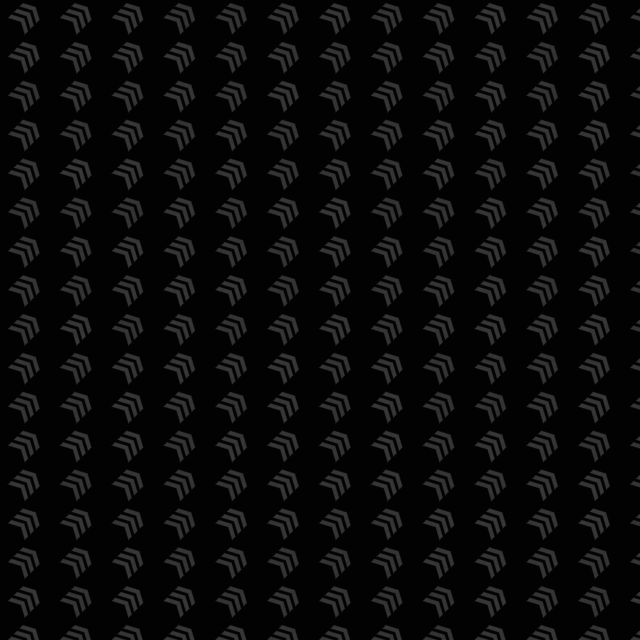
Give the GLSL for this pattern, as a WebGL 1 fragment shader.

```glsl
precision highp float;

// Dark field with a grid of small grey triple chevrons pointing up and right.

uniform vec2 u_resolution;

const vec2 GRID_PITCH = vec2(0.0810, 0.06074);
const vec2 FIRST_CENTER = vec2(0.0375, 0.9708);
const vec3 BACKGROUND = vec3(0.007);
const vec3 CHEVRON_GREY = vec3(0.208);
const float EDGE_SOFTNESS = 0.0014;

float hash(vec2 p) {
    vec3 q = fract(vec3(p.xyx) * 0.1031);
    q += dot(q, q.yzx + 33.33);
    return fract((q.x + q.y) * q.z);
}

float valueNoise(vec2 p) {
    vec2 cell = floor(p);
    vec2 f = fract(p);
    f = f * f * (3.0 - 2.0 * f);
    float low = mix(hash(cell), hash(cell + vec2(1.0, 0.0)), f.x);
    float high = mix(hash(cell + vec2(0.0, 1.0)), hash(cell + vec2(1.0)), f.x);
    return mix(low, high, f.y);
}

// Distance to three nested chevrons whose ends are cut along their axis.
float tripleChevron(vec2 p, float spacing, float halfThickness, float halfSpan, float slope) {
    float along = (p.x + p.y) * 0.70711;
    float across = abs(p.x - p.y) * 0.70711;
    float bend = along + across * slope;
    float stripe = clamp(floor(bend / spacing + 0.5), -1.0, 1.0);
    float band = abs(bend - stripe * spacing) - halfThickness;
    return max(band * inversesqrt(1.0 + slope * slope), across - halfSpan);
}

void main() {
    vec2 uv = gl_FragCoord.xy / u_resolution;
    float pixel = 1.0 / min(u_resolution.x, u_resolution.y);

    // Repeat around each icon center
    vec2 grid = (uv - FIRST_CENTER) / GRID_PITCH + 0.5;
    vec2 id = floor(grid);
    vec2 local = (fract(grid) - 0.5) * GRID_PITCH;

    // The middle chevron has its apex ahead of the icon center
    float dist = tripleChevron(local - vec2(0.0067), 0.01267, 0.00365, 0.0184, 0.533);
    float soft = max(EDGE_SOFTNESS, 0.7 * pixel);
    float ink = 1.0 - smoothstep(-soft, soft, dist);

    // Slight unevenness between icons and within the strokes
    float tone = 0.97 + 0.06 * hash(id + 40.0);
    tone *= 0.95 + 0.10 * valueNoise(uv * 300.0);

    gl_FragColor = vec4(mix(BACKGROUND, CHEVRON_GREY * tone, ink), 1.0);
}
```
